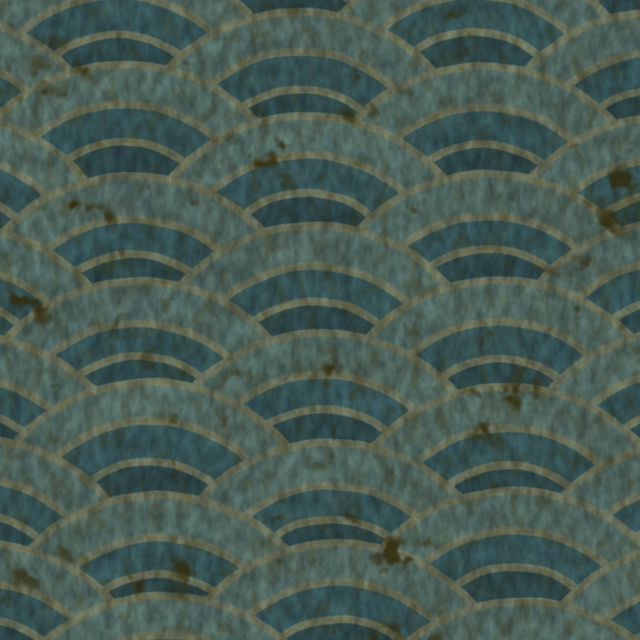
A three.js fragment shader for this pattern:

```glsl
// Weathered seigaiha: overlapping teal wave scales with pale arc lines and rust stains
#define COLUMN 0.56      // distance between scales in a row
#define ROW 0.08333      // drop from one row to the next
#define RADIUS 0.28      // outer arc of a scale
#define LINE 0.0062      // half width of the arc lines
#define SOFT 0.0017      // edge softness
#define JITTER 0.008     // irregularity between scales
#define LEAN 0.00625     // sideways drift per row
#define MOTTLE 0.30      // strength of the light and dark grain
#define PALE vec3(0.39, 0.415, 0.335)
#define BAND vec3(0.305, 0.390, 0.365)
#define TEAL vec3(0.205, 0.315, 0.325)
#define RUST vec3(0.190, 0.165, 0.040)

varying vec2 vUv;

vec2 hash2(vec2 p) {
  p = vec2(dot(p, vec2(127.1, 311.7)), dot(p, vec2(269.5, 183.3)));
  return fract(sin(p) * 43758.54);
}

vec2 gradientAt(vec2 cell) {
  float angle = 6.2832 * hash2(cell).x;
  return vec2(cos(angle), sin(angle));
}

float gradientNoise(vec2 p) {
  vec2 i = floor(p), f = fract(p);
  vec2 u = f * f * f * (f * (f * 6.0 - 15.0) + 10.0);
  vec2 e = vec2(1.0, 0.0);
  float low = mix(dot(gradientAt(i), f), dot(gradientAt(i + e), f - e), u.x);
  float high = mix(dot(gradientAt(i + e.yx), f - e.yx),
                   dot(gradientAt(i + e.xx), f - e.xx), u.x);
  return mix(low, high, u.y);
}

float fbm(vec2 p) {
  float sum = 0.0, amplitude = 1.0;
  for (int i = 0; i < 3; i++) {
    sum += amplitude * gradientNoise(p);
    p = mat2(1.6, 1.2, -1.2, 1.6) * p + 7.3;
    amplitude *= 0.5;
  }
  return sum;
}

float arcLine(float d) {
  return 1.0 - smoothstep(LINE - SOFT, LINE + SOFT, abs(d));
}

// Bands and lines of one scale, by depth inward from its outer arc
vec3 scaleColor(float depth, vec2 vary) {
  vec2 ring = vec2(0.064, 0.121) + (vary - 0.5) * JITTER;
  vec3 color = mix(BAND, TEAL, smoothstep(-SOFT, SOFT, depth - ring.x));
  color = mix(color, TEAL * 0.86, smoothstep(-SOFT, SOFT, depth - ring.y));
  float line = max(arcLine(depth), max(arcLine(depth - ring.x), arcLine(depth - ring.y)));
  return mix(color, PALE, line);
}

// Scales stacked from back to front, each lower row covering the one above
vec3 waves(vec2 p) {
  vec3 color = BAND;
  float front = floor((p.y - 0.0195) / ROW) + 1.0;
  for (int i = 4; i >= 0; i--) {
    float row = front - float(i);
    float start = 0.468 + LEAN * row + 0.5 * COLUMN * mod(row, 2.0);
    float column = floor((p.x - start) / COLUMN + 0.5);
    vec2 vary = hash2(vec2(column, row) + 3.7);
    vec2 center = vec2(start + column * COLUMN, 0.0195 + row * ROW + RADIUS);
    center += (vary - 0.5) * JITTER * vec2(0.8, 1.5);
    float depth = RADIUS - length(p - center);
    float cover = smoothstep(-SOFT, SOFT, depth + LINE);
    color = mix(color, scaleColor(depth, vary.yx), cover);
  }
  return color;
}

void main() {
  vec2 p = vec2(vUv.x, 1.0 - vUv.y);
  vec2 wobble = vec2(gradientNoise(p * 18.0), gradientNoise(p * 18.0 + 41.0));
  vec3 color = waves(p + 0.0025 * wobble);

  // Vertically streaked grain and broad fading
  float grain = fbm(p * vec2(62.0, 34.0));
  float fade = fbm(p * 7.0 + 19.0);
  color *= 1.0 + MOTTLE * grain + 0.10 * fade;
  color += vec3(-0.012, 0.004, 0.022) * fbm(p * vec2(30.0, 20.0) + 5.0);

  // Faint brown tarnish, small specks and a few slanting stains
  float tarnish = smoothstep(0.0, 0.6, fbm(p * vec2(44.0, 30.0) + 63.0));
  float specks = smoothstep(0.48, 0.85, fbm(p * 24.0 + 87.0));
  vec2 slant = vec2(p.x + 0.5 * p.y, p.y - 0.5 * p.x);
  float patches = smoothstep(0.30, 0.62, fbm(slant * vec2(5.0, 8.0) + 11.0));
  float stains = patches * smoothstep(-0.15, 0.35, fbm(p * 27.0 + 31.0));
  color = mix(color, RUST * 1.25, 0.24 * tarnish);
  color = mix(color, RUST, clamp(0.55 * specks + 0.85 * stains, 0.0, 0.9));

  gl_FragColor = vec4(color, 1.0);
}
```
